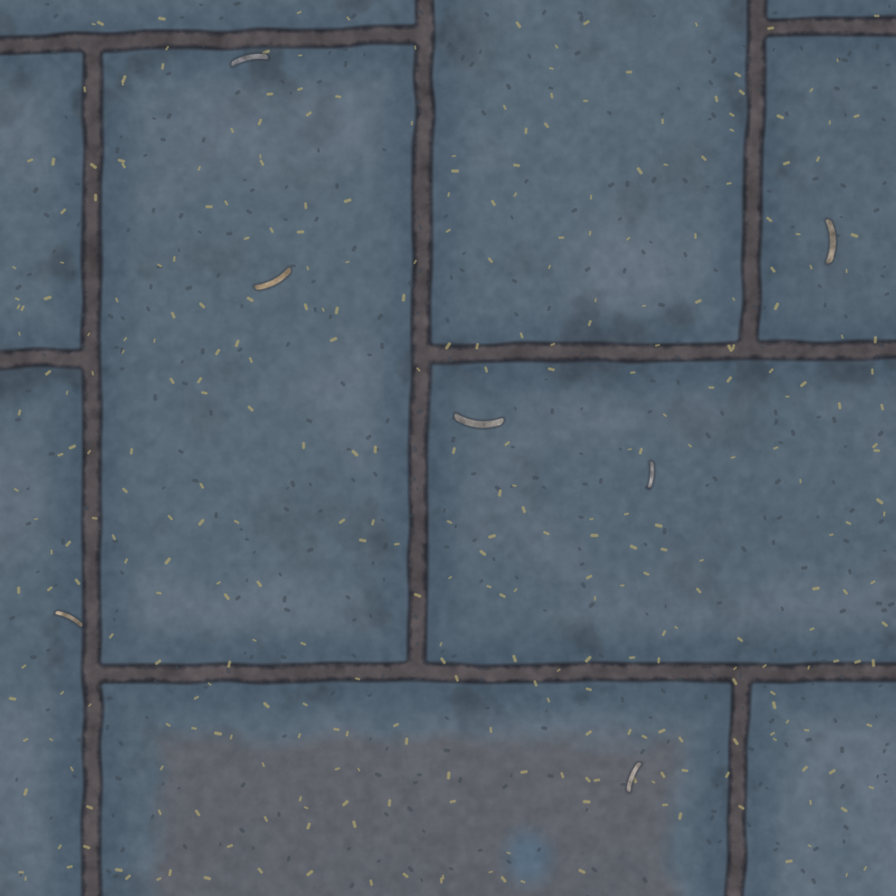
This texture is drawn by a WebGL 2 fragment shader. Its source:

```glsl
#version 300 es
precision highp float;

uniform vec2 u_resolution;
out vec4 outColor;

// Layout, in canvas units
const vec2 ORIGIN = vec2(0.103, 0.249);
const vec2 PITCH = vec2(0.359, 0.351);
const vec2 TAPER = vec2(0.0125, 0.010);
const float JOINT_HALF = 0.0112;
const float CORNER = 0.004;
const float EDGE_SOFT = 0.0028;
const float WOBBLE = 0.0045;

// Wear and litter
const vec2 WORN_BLOCK = vec2(0.0, -1.0);
const float BLOCK_VARIATION = 0.018;
const float GRAIN = 0.035;
const float SPECK_CHANCE = 0.28;
const float STRAW_CHANCE = 0.36;

// Colours
const vec3 SLATE = vec3(0.345, 0.405, 0.455);
const vec3 SLATE_LIGHT = vec3(0.385, 0.435, 0.485);
const vec3 SLATE_EDGE = vec3(0.285, 0.350, 0.410);
const vec3 GRIME = vec3(0.245, 0.280, 0.315);
const vec3 WORN = vec3(0.375, 0.380, 0.405);
const vec3 FRESH_BLUE = vec3(0.32, 0.44, 0.54);
const vec3 MORTAR = vec3(0.325, 0.305, 0.315);
const vec3 MORTAR_SHADOW = vec3(0.185, 0.195, 0.225);
const vec3 CHAFF = vec3(0.66, 0.62, 0.43);
const vec3 STRAW = vec3(0.62, 0.54, 0.43);
const vec3 STRAW_GREY = vec3(0.58, 0.58, 0.60);

float hash(vec2 p) {
  vec3 q = fract(p.xyx * 0.1031);
  q += dot(q, q.yzx + 33.33);
  return fract((q.x + q.y) * q.z);
}

vec2 hash2(vec2 p) {
  return vec2(hash(p + 17.3), hash(p + 71.9));
}

float noise(vec2 p) {
  vec2 i = floor(p), f = fract(p);
  f = f * f * (3.0 - 2.0 * f);
  return mix(mix(hash(i), hash(i + vec2(1, 0)), f.x),
             mix(hash(i + vec2(0, 1)), hash(i + vec2(1, 1)), f.x), f.y);
}

float fbm(vec2 p) {
  float sum = 0.0, weight = 0.5;
  for (int i = 0; i < 4; i++) {
    sum += weight * noise(p);
    p = mat2(1.6, 1.2, -1.2, 1.6) * p + 9.7;
    weight *= 0.5;
  }
  return sum / 0.9375;
}

float roundBox(vec2 p, vec2 halfSize, float radius) {
  vec2 q = abs(p) - halfSize + radius;
  return length(max(q, 0.0)) + min(max(q.x, q.y), 0.0) - radius;
}

// Distance to one randomly turned, slightly bent sliver per grid cell
float sliver(vec2 uv, float density, float chance, vec2 size, float bend) {
  vec2 id = floor(uv * density);
  vec2 seed = id + density * 3.0;
  if (hash(seed) > chance) return 1.0;
  vec2 p = (fract(uv * density) - mix(vec2(0.3), vec2(0.7), hash2(seed))) / density;
  float angle = 6.2832 * hash(seed + 5.1);
  p = mat2(cos(angle), sin(angle), -sin(angle), cos(angle)) * p;
  size *= mix(0.55, 1.2, hash(seed + 8.7));
  p.y += bend * p.x * p.x;
  p.x -= clamp(p.x, -size.x, size.x);
  return length(p) - size.y;
}

void main() {
  vec2 uv = gl_FragCoord.xy / u_resolution;
  float pixel = 1.0 / min(u_resolution.x, u_resolution.y);
  float soft = max(EDGE_SOFT, pixel);
  float fine = max(0.0012, pixel);

  // Herringbone: each cell is one half of a 1x2 or 2x1 block
  vec2 wobble = vec2(noise(uv * 24.0), noise(uv * 24.0 + 40.0)) - 0.5;
  vec2 pitch = PITCH + TAPER * uv.yx;
  vec2 grid = (uv + WOBBLE * wobble - ORIGIN) / pitch;
  vec2 cell = floor(grid);
  float part = mod(cell.x - cell.y + 1.0, 4.0);
  vec2 span = part < 1.5 ? vec2(1, 2) : vec2(2, 1);
  vec2 block = cell - (part < 0.5 ? vec2(0, 1) : part > 2.5 ? vec2(1, 0) : vec2(0));
  vec2 local = (grid - block - 0.5 * span) * pitch;
  float d = roundBox(local, 0.5 * span * pitch - JOINT_HALF, CORNER);

  // Block face: mottled, darker towards the rim
  float cloud = fbm(uv * 7.0 + block * 3.1);
  float grain = fbm(uv * 95.0) - 0.5;
  vec3 face = mix(SLATE, SLATE_LIGHT, smoothstep(0.42, 0.78, cloud));
  face = mix(face, SLATE_EDGE, 0.75 * smoothstep(-0.055, 0.0, d + 0.03 * (cloud - 0.5)));
  float grime = smoothstep(0.56, 0.78, fbm(uv * 17.0 + 5.0));
  face = mix(face, GRIME, grime * mix(0.18, 0.6, smoothstep(-0.06, -0.005, d)));
  face += BLOCK_VARIATION * (hash(block + 50.0) - 0.5);

  // One block has its colour rubbed away inside the rim
  if (block == WORN_BLOCK) {
    float rubbed = smoothstep(-0.045, -0.075, d + 0.05 * (fbm(uv * 14.0) - 0.5));
    face = mix(face, WORN, rubbed * mix(0.65, 1.0, cloud));
    float spot = length((local - vec2(0.125, -0.025)) * vec2(1.0, 0.8));
    face = mix(face, FRESH_BLUE, 0.6 * smoothstep(0.045, 0.01, spot + 0.03 * (cloud - 0.5)));
  }
  face += GRAIN * grain * 2.0;

  // Sunken joint with shaded sides
  float depth = d / JOINT_HALF + 0.5 * grain;
  vec3 joint = mix(MORTAR_SHADOW, MORTAR, smoothstep(0.05, 0.65, depth));
  joint *= 0.84 + 0.32 * fbm(uv * 48.0) + 0.25 * grain;
  vec3 color = mix(face, joint, smoothstep(-soft, soft, d));

  // Dark pits, pale chaff and a few larger straws
  for (int i = 0; i < 3; i++) {
    float density = 13.0 + 6.0 * float(i);
    float pit = sliver(uv + 0.37, density + 2.0, SPECK_CHANCE, vec2(0.0014, 0.0018), 0.0);
    float chaff = sliver(uv, density, SPECK_CHANCE, vec2(0.0022, 0.0015), 0.0);
    color = mix(color, GRIME, 0.6 * smoothstep(fine, -fine, pit));
    color = mix(color, CHAFF, 0.75 * smoothstep(fine, -fine, chaff));
  }
  float straw = sliver(uv, 5.0, STRAW_CHANCE, vec2(0.021, 0.0032), 9.0);
  vec3 strawColor = mix(STRAW, STRAW_GREY, hash(floor(uv * 5.0) + 2.0)) * (1.0 + grain);
  color = mix(color, MORTAR_SHADOW, 0.45 * smoothstep(0.004, 0.0, straw));
  color = mix(color, strawColor, 0.9 * smoothstep(fine, -fine, straw));

  outColor = vec4(color, 1.0);
}
```
